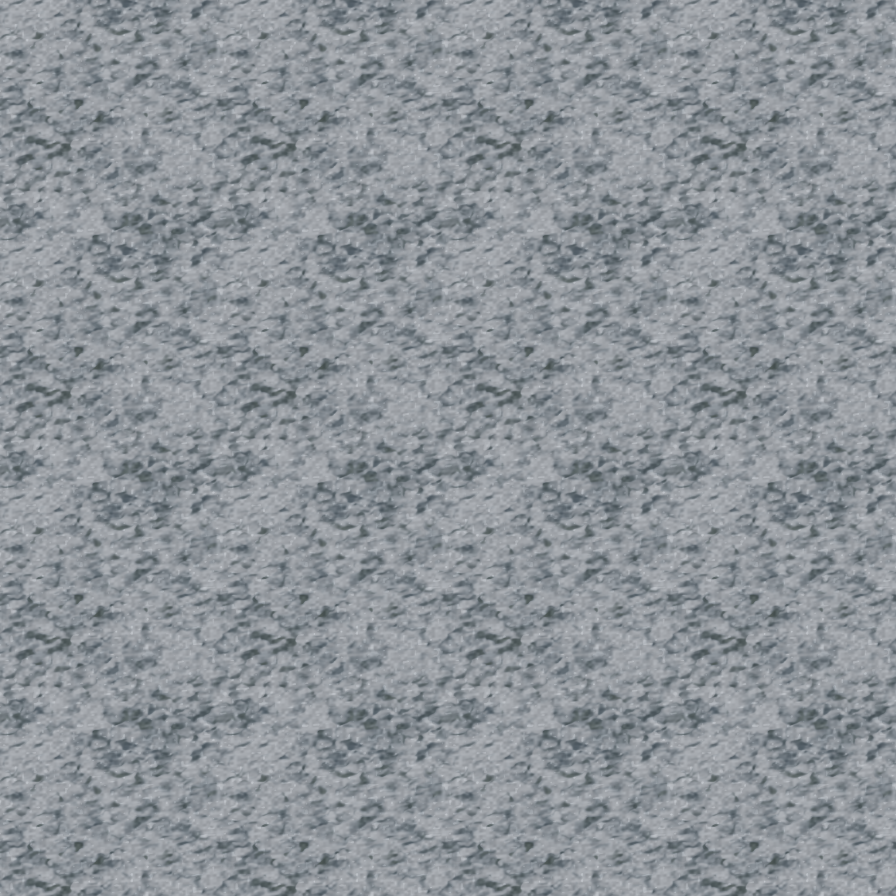
Reproduce this texture procedurally as a WebGL 1 fragment shader.

```glsl
precision highp float;
// Blue-grey granite slab, repeated about 4 times across and 3.6 down.
// Layers of slanted, wrapping value noise give cloudy patches, stretched
// mineral flecks and a fine bright grain that join up at every tile edge.
uniform vec2 u_resolution;

float hash(vec2 p, float seed) {
  vec3 q = fract(vec3(p, seed) * vec3(0.1031, 0.1137, 0.0973));
  q += dot(q, q.yzx + 33.33);
  return fract((q.x + q.y) * q.z);
}

// Lattice value that wraps on the tile, undoing the slant across columns.
float lattice(vec2 cell, vec2 count, float slant, float seed) {
  float turn = floor((cell.x + 0.5) / count.x);
  cell += turn * vec2(-count.x, slant);
  cell.y = floor(mod(cell.y + 0.5, count.y));
  return hash(cell, seed);
}

// Tileable value noise; its rows climb to the right by slant cells per tile.
float noise(vec2 p, vec2 count, float slant, float seed) {
  vec2 q = p * count - vec2(0.0, slant * p.x);
  vec2 i = floor(q);
  vec2 f = fract(q);
  f = f * f * (3.0 - 2.0 * f);
  float low = mix(lattice(i, count, slant, seed),
                  lattice(i + vec2(1.0, 0.0), count, slant, seed), f.x);
  float high = mix(lattice(i + vec2(0.0, 1.0), count, slant, seed),
                   lattice(i + vec2(1.0, 1.0), count, slant, seed), f.x);
  return mix(low, high, f.y);
}

// Soft wrapping blob around a centre given in tile units.
float blob(vec2 p, vec2 centre, vec2 tightness) {
  return exp(dot(tightness, cos(6.28318 * (p - centre)) - 1.0));
}

void main() {
  vec2 uv = gl_FragCoord.xy / u_resolution;
  vec2 p = vec2(uv.x, uv.y - 1.0) * vec2(3.98, 3.62);

  // Ragged outlines from a small wrapping displacement
  vec2 warp = vec2(noise(p, vec2(36.0, 46.0), 0.0, 3.0),
                   noise(p, vec2(36.0, 46.0), 0.0, 7.0)) - 0.5;
  vec2 w = p + warp * vec2(0.03, 0.015);

  // Broad darker clouds
  float cloud = 0.5 * noise(w, vec2(4.0, 6.0), 1.0, 11.0)
              + 0.24 * blob(p, vec2(0.33, -0.6), vec2(1.2, 2.5))
              + 0.24 * blob(p, vec2(0.7, -0.97), vec2(1.2, 2.5));

  // Stretched mineral flecks at three sizes
  float patches = noise(w, vec2(12.0, 23.0), 5.0, 17.0);
  float flecks = noise(w, vec2(23.0, 46.0), 9.0, 23.0);
  float chips = noise(w, vec2(40.0, 74.0), 12.0, 31.0);
  float veil = 0.2 * cloud + 0.23 * patches + 0.32 * flecks + 0.25 * chips;
  float shade = smoothstep(0.31, 0.72, veil);
  float core = smoothstep(0.58, 0.92,
               0.62 * flecks + 0.38 * chips + 0.35 * (cloud - 0.36));

  // Pale feldspar, blue-grey veils, then green-black cores
  float tint = noise(p, vec2(12.0, 18.0), 3.0, 41.0);
  vec3 colour = mix(vec3(0.635, 0.65, 0.67), vec3(0.45, 0.485, 0.515), shade);
  vec3 darkMineral = mix(vec3(0.24, 0.29, 0.33), vec3(0.26, 0.3, 0.27), tint);
  colour = mix(colour, darkMineral, 0.66 * core);

  // Fine grain and scattered bright crystals
  float grain = noise(p, vec2(66.0, 92.0), 8.0, 53.0);
  float crystal = noise(p, vec2(58.0, 76.0), 6.0, 61.0);
  colour += 0.11 * (grain - 0.5);
  colour += 0.08 * smoothstep(0.74, 0.97, crystal) * (1.0 - core);

  gl_FragColor = vec4(colour, 1.0);
}
```
